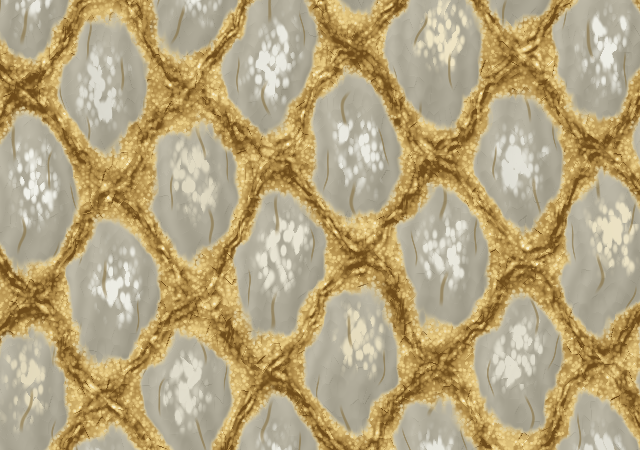
Reproduce this texture procedurally as a Shadertoy shader.

```glsl
// A staggered net of crumpled gold cords around pearly, upright oval scales.
// A warped diagonal lattice gives the cords; a height field lights their folds,
// while cellular noise adds foil flakes, glitter and broken pearl highlights.

float hash(vec2 p) {
    return fract(sin(dot(p, vec2(127.1, 311.7))) * 43758.5);
}

// Cellular noise turned into soft specks of random brightness
float specks(vec2 p) {
    vec2 cell = floor(p), nearest = vec2(9.0, 0.0);
    for (int j = -1; j <= 1; j++)
    for (int i = -1; i <= 1; i++) {
        vec2 c = cell + vec2(i, j);
        float dist = length(c + vec2(hash(c), hash(c + 17.3)) - p);
        if (dist < nearest.x) nearest = vec2(dist, hash(c + 5.1));
    }
    return nearest.y * (1.0 - smoothstep(0.15, 0.75, nearest.x));
}

// Diagonal coordinates: scale centres on integers, cords on half integers
vec2 latticeCoord(vec2 p) {
    vec2 q = p;
    q += 0.013 * sin(p.yx * vec2(9.0, 11.0) + vec2(0.6, 2.1));
    q += 0.006 * sin(p.yx * vec2(31.0, 27.0) + p * 13.0);
    q += 0.002 * sin(p.yx * 83.0 + p * 41.0);
    q.y += 0.083 * (1.0 - smoothstep(0.4, 0.64, p.x));
    q = (q - vec2(0.611, 0.426)) / vec2(0.365, 0.463);
    q.x -= 0.033 * sin(12.566 * q.x); // steep flanks, flat crossings
    return vec2(q.x + q.y, q.x - q.y);
}

// Distance to each of the two cord families
vec2 cordDistances(vec2 ab) {
    return (0.5 - abs(ab - round(ab))) / 3.6;
}

// Smooth minimum webs the crossings together
float netDistance(vec2 ab) {
    vec2 g = cordDistances(ab);
    float k = max(0.04 - abs(g.x - g.y), 0.0);
    return min(g.x, g.y) - k * k / 0.16;
}

// Picks the value that belongs to the nearer cord family
float byCord(vec2 values, vec2 ab) {
    vec2 g = cordDistances(ab);
    return mix(values.y, values.x, smoothstep(-0.008, 0.008, g.y - g.x));
}

float cordRidge(float d) {
    return 1.0 - smoothstep(0.003, 0.03, d);
}

// Relief of twisted cords and dented foil
float height(vec2 p) {
    vec2 ab = latticeCoord(p);
    vec2 twist = 2.6 * sin(ab.yx * 13.0 + 2.0 * sin(ab.yx * 5.3)) + 1.2 * sin(ab.yx * 37.0);
    vec2 strands = sin((fract(ab) - 0.5) * 88.0 + twist) * (0.6 + 0.4 * sin(ab.yx * 21.0 + ab * 9.0));
    float ridge = cordRidge(netDistance(ab));
    return ridge * (0.008 + 0.0022 * byCord(strands, ab)) - 0.007 * specks(p * vec2(48.0, 27.0));
}

void mainImage(out vec4 fragColor, in vec2 fragCoord) {
    vec2 p = fragCoord / iResolution.y;
    vec2 ab = latticeCoord(p), id = round(ab), f = ab - id;
    vec2 local = vec2(f.x + f.y, f.x - f.y) * vec2(0.1825, 0.2315);
    float d = netDistance(ab), ridge = cordRidge(d);
    float seed = hash(id + 3.7), seed2 = hash(id + 9.2);

    // Lighting from above, even on both cord families
    float e = 0.002, h = height(p);
    vec2 slope = vec2(height(p + vec2(e, 0)) - h, height(p + vec2(0, e)) - h) / e;
    vec3 normal = normalize(vec3(-slope, 1.0));
    float light = dot(normal, normalize(vec3(-0.1, 0.68, 0.75))) - 0.73;

    // Gold: dark cords with long bright flakes, paler granular margins
    float glitter = specks(p * 120.0);
    float flakes = byCord(vec2(specks(ab * vec2(24.0, 9.0)), specks(ab * vec2(9.0, 24.0) + 7.0)), ab);
    float tone = mix(0.68, 0.38, ridge) + 0.65 * light + 0.35 * (glitter - 0.3);
    tone += 0.65 * ridge * (flakes - 0.25) + 0.1 * sin(p.x * 23.0 + 3.0 * sin(p.y * 14.0));
    vec3 gold = mix(vec3(0.43, 0.30, 0.11), vec3(0.70, 0.56, 0.30), smoothstep(0.0, 0.5, tone));
    gold = mix(gold, vec3(0.91, 0.80, 0.52), smoothstep(0.42, 0.88, tone));
    gold = mix(gold, vec3(0.97, 0.94, 0.82), smoothstep(0.85, 1.15, tone));

    // Pearl body with soft vertical ripples
    float ripple = sin(local.x * 110.0 + 1.5 * sin(local.y * 19.0 + seed * 6.0));
    vec3 pearl = vec3(0.68, 0.66, 0.59) + 0.025 * ripple + 0.06 * light;
    pearl += 0.2 * local.y - 0.35 * local.x;

    // Highlights broken into upright wet patches, some of them warm
    vec2 spot = (local - vec2(0.012, 0.03) * (vec2(seed, seed2) * 2.0 - 0.6)) / vec2(0.042, 0.085);
    float patches = specks(p * vec2(38.0, 20.0) + 0.3 * sin(p.yx * 60.0));
    float streaks = specks(p * vec2(80.0, 42.0));
    float gleam = exp(-dot(spot, spot)) * (0.2 + 1.4 * patches + 1.1 * streaks);
    vec3 gleamColor = mix(vec3(0.96, 0.96, 0.93), vec3(0.93, 0.87, 0.70), 0.7 * smoothstep(0.65, 0.9, seed2));
    pearl = mix(pearl, gleamColor, smoothstep(0.2, 0.9, gleam) * (0.65 + 0.35 * seed));

    // Fine upright cracks stained with gold
    float lane = local.x * 17.0 + 0.09 * sin(local.y * 34.0 + seed * 9.0) + seed;
    float crack = abs(fract(lane) - 0.5) / 17.0;
    float crackMask = smoothstep(0.1, 0.8, sin(local.y * 31.0 + seed * 20.0 + floor(lane) * 2.4));
    pearl = mix(pearl, vec3(0.53, 0.44, 0.25), 0.6 * crackMask * (1.0 - smoothstep(0.0008, 0.0035, crack)));

    // Uneven oval rim: gold fades through cream into pearl
    float oval = (1.0 - length(local / vec2(0.105, 0.205))) * 0.1;
    float rim = min(d - 0.03, oval) + 0.016 * (seed - 0.45);
    rim += 0.007 * sin(p.y * 33.0 + p.x * 47.0) + 0.009 * (specks(p * vec2(60.0, 25.0)) - 0.25);
    pearl = mix(vec3(0.86, 0.80, 0.63), pearl, smoothstep(0.0, 0.014, rim));
    vec3 color = mix(gold, pearl, smoothstep(-0.005, 0.008, rim + 0.009 * (glitter - 0.3)));
    fragColor = vec4(clamp(color, 0.0, 1.0), 1.0);
}
```
